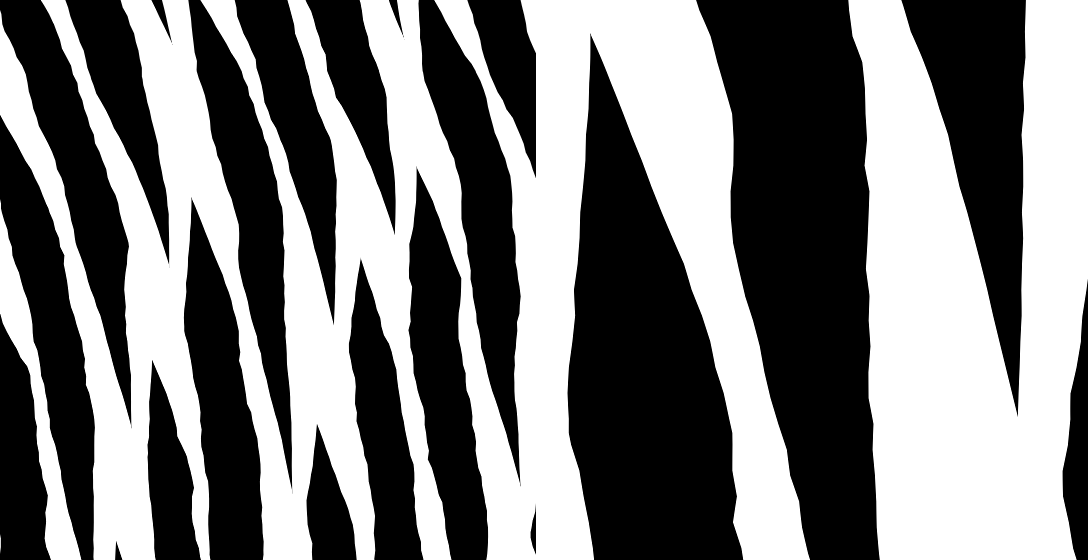
Left, the full canvas; right, a detail of the centre.
Reproduce this pattern procedurally as a Shadertoy shader.

```glsl
// Zebra hide: black pointed stripes on white, leaning down to the right.
// Slanted, warped columns are filled with long spindles whose tips slide past
// each other; every spindle edge is roughened by piecewise linear noise.

const vec3 WHITE = vec3(1.0);
const vec3 BLACK = vec3(0.0);

const float COLUMN_PITCH = 0.15;   // distance between columns
const float CELL_LENGTH  = 0.80;   // spacing of spindles along a column
const float TIP_OVERLAP  = 0.06;   // how far a spindle leaves its cell
const float SIDE_DRIFT   = 0.075;  // sideways slip from top tip to lower tip
const float HALF_WIDTH   = 0.048;

// Sine-free hash, 0 to 1
float hash(vec2 p) {
    vec3 q = fract(vec3(p.xyx) * 0.1031);
    q += dot(q, q.yzx + 33.33);
    return fract((q.x + q.y) * q.z);
}

// Smooth value noise for the broad bends
float smoothNoise(vec2 p) {
    vec2 cell = floor(p);
    vec2 f = fract(p);
    f = f * f * (3.0 - 2.0 * f);
    float low  = mix(hash(cell), hash(cell + vec2(1.0, 0.0)), f.x);
    float high = mix(hash(cell + vec2(0.0, 1.0)), hash(cell + vec2(1.0)), f.x);
    return mix(low, high, f.y);
}

// Straight-segment noise along one axis, -0.5 to 0.5
float jaggedNoise(float t, float seed) {
    float cell = floor(t);
    return mix(hash(vec2(cell, seed)), hash(vec2(cell + 1.0, seed)), fract(t)) - 0.5;
}

// Torn outline: long facets plus small nicks
float raggedEdge(float depth, float seed) {
    return 0.018 * jaggedNoise(depth * 13.0, seed)
         + 0.004 * jaggedNoise(depth * 65.0, seed + 7.0);
}

// Straightens the slanted, bending columns
float columnCoordinate(float x, float depth) {
    float slant = (0.37 - 0.14 * x) * depth;
    float bow = 0.10 * depth * (1.0 - depth);
    float bend = 0.045 * (smoothNoise(vec2(x * 2.5, depth * 3.0) + 11.0) - 0.5);
    return x - slant - bow - bend;
}

// Signed distance to a spindle's nearer side, positive inside
float spindle(float x, float depth, vec2 id) {
    float seed = 1.0 + 50.0 * hash(id + 71.0);
    float variation = hash(id + 23.0);
    float along = depth + TIP_OVERLAP;
    float span = CELL_LENGTH + 2.0 * TIP_OVERLAP;
    float upperTaper = along / mix(0.16, 0.24, variation);
    float lowerTaper = (span - along) / mix(0.38, 0.28, variation);
    float profile = min(1.0, min(upperTaper, lowerTaper));

    float centre = SIDE_DRIFT * (0.5 - along / span);
    float halfWidth = HALF_WIDTH * mix(0.88, 1.14, variation) * profile;
    float wobble = clamp(profile, 0.0, 1.0);
    float left  = centre - halfWidth + wobble * raggedEdge(depth, seed);
    float right = centre + halfWidth + wobble * raggedEdge(depth, seed + 131.0);
    return min(x - left, right - x);
}

// Union of the spindles in the nearby columns and cells
float stripes(float x, float depth) {
    float nearest = floor(x / COLUMN_PITCH + 0.5);
    float inside = -1.0;
    for (int i = -1; i <= 1; i++) {
        float column = nearest + float(i);
        float stagger = 0.38 * column + 0.22 * hash(vec2(column + 40.0, 5.0));
        float row = depth / CELL_LENGTH + stagger;
        for (int j = -1; j <= 1; j++) {
            float cell = floor(row) + float(j);
            float localDepth = (row - cell) * CELL_LENGTH;
            float localX = x - column * COLUMN_PITCH;
            inside = max(inside, spindle(localX, localDepth, vec2(column, cell)));
        }
    }
    return inside;
}

void mainImage(out vec4 fragColor, in vec2 fragCoord) {
    float pixel = 1.0 / iResolution.y;
    vec2 p = fragCoord * pixel;
    float depth = 1.0 - p.y;

    float inside = stripes(columnCoordinate(p.x, depth), depth);
    float ink = clamp(inside / pixel + 0.5, 0.0, 1.0);
    fragColor = vec4(mix(WHITE, BLACK, ink), 1.0);
}
```
